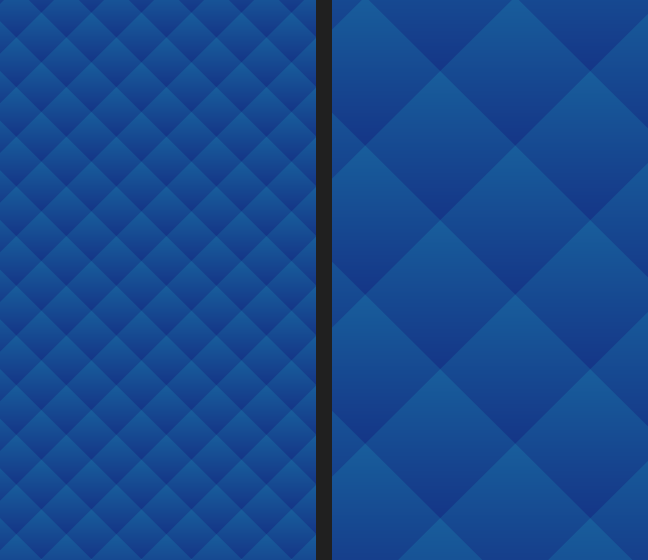
Left: the whole. Right: its middle third, enlarged.
Reproduce this pattern procedurally as a WebGL 1 fragment shader.

```glsl
precision highp float;

uniform vec2 u_resolution;

// Lengths are fractions of the canvas width
const vec2 DIAMOND_SIZE = vec2(0.1583, 0.1572);
const vec2 LATTICE_ANCHOR = vec2(0.4475, 1.1079);
const vec3 BOTTOM_COLOR = vec3(0.082, 0.212, 0.530);
const vec3 TOP_COLOR = vec3(0.094, 0.368, 0.610);
const float EDGE_PIXELS = 1.4;

// Rising ramp per unit cell, with its sharp drop softened over edgeWidth
vec2 smoothSawtooth(vec2 x, float edgeWidth) {
  vec2 ramp = fract(x + 0.5 * edgeWidth);
  return ramp * clamp((1.0 - ramp) / edgeWidth, 0.0, 1.0);
}

// Height inside the current diamond: 0 at its bottom corner, 1 at its top
float diamondHeight(vec2 p, float edgeWidth) {
  vec2 diagonal = vec2(p.x + p.y, p.y - p.x);
  vec2 ramps = smoothSawtooth(diagonal, edgeWidth);
  return 0.5 * (ramps.x + ramps.y);
}

void main() {
  vec2 uv = gl_FragCoord.xy / u_resolution.x;
  vec2 p = (uv - LATTICE_ANCHOR) / DIAMOND_SIZE;
  float edgeWidth = EDGE_PIXELS / (u_resolution.x * DIAMOND_SIZE.x);

  // Each diamond fades from a dark foot to a light crown
  float height = diamondHeight(p, edgeWidth);
  gl_FragColor = vec4(mix(BOTTOM_COLOR, TOP_COLOR, height), 1.0);
}
```
